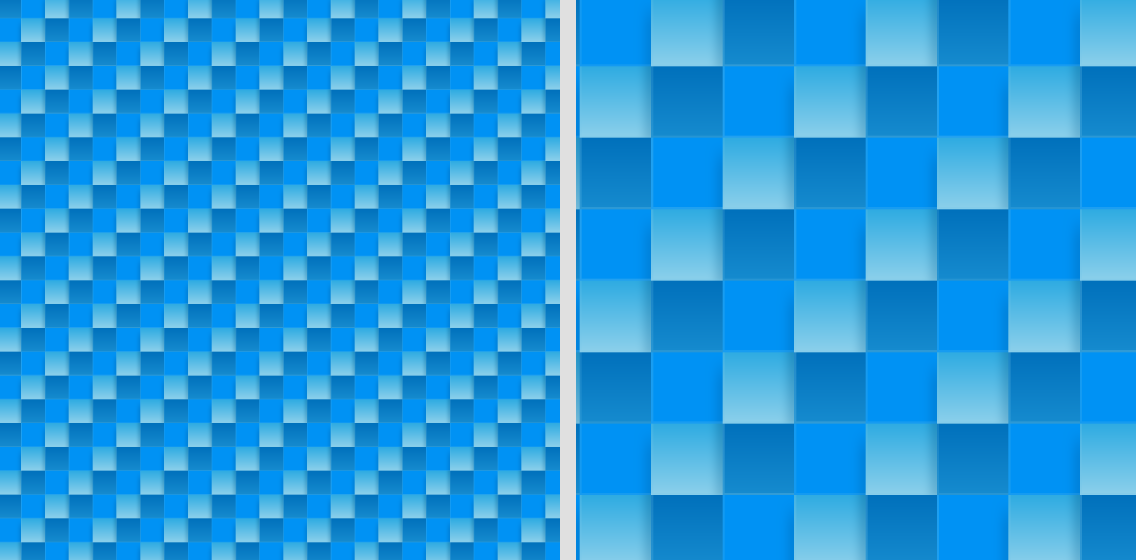
Left: the whole. Right: its middle third, enlarged.
Write a three.js fragment shader that draws this pattern.

```glsl
// Diagonal weave of square blue tiles: flat, dark and pale, with folded-edge shadows.
varying vec2 vUv;

float hash(vec2 p) {
  return fract(sin(dot(p, vec2(127.1, 311.7))) * 43758.5);
}

vec3 weave(vec2 uv) {
  // Tile grid, with rows counted downward from the top edge
  vec2 grid = vec2(uv.x, 1.0 - uv.y) * 23.51 + vec2(0.112, 0.235);
  vec2 tile = floor(grid);
  vec2 local = fract(grid);
  float kind = mod(tile.x + tile.y, 3.0);

  vec3 dark = mix(vec3(0.0, 0.44, 0.735), vec3(0.085, 0.545, 0.81), local.y);
  vec3 flatBlue = vec3(0.0, 0.572, 0.955);
  vec3 pale = mix(vec3(0.18, 0.67, 0.885), vec3(0.55, 0.815, 0.92), local.y);

  // Soft shadow along the right side of the raised tiles
  float edge = smoothstep(0.72, 1.0, local.x);
  float paleShade = 0.34 * edge * edge * (1.0 - 0.35 * local.y);
  float flatShade = 0.24 * edge * edge * smoothstep(0.0, 0.5, local.y);

  vec3 color = dark;
  if (kind > 1.5) color = mix(pale, vec3(0.02, 0.36, 0.55), paleShade);
  else if (kind > 0.5) color = mix(flatBlue, vec3(0.0, 0.33, 0.58), flatShade);

  // Hairline seams, slightly uneven from tile to tile
  float seam = max(1.0 - step(0.03, local.x), step(0.97, local.y));
  float strength = 0.16 + 0.14 * hash(tile);
  return mix(color, vec3(0.45, 0.77, 0.91), seam * strength);
}

void main() {
  // Average a 3 by 3 set of samples across the fragment to smooth the edges
  vec2 across = dFdx(vUv);
  vec2 up = dFdy(vUv);
  vec3 sum = vec3(0.0);
  for (int i = -1; i <= 1; i++) {
    for (int j = -1; j <= 1; j++) {
      sum += weave(vUv + (float(i) * across + float(j) * up) / 3.0);
    }
  }
  gl_FragColor = vec4(sum / 9.0, 1.0);
}
```
